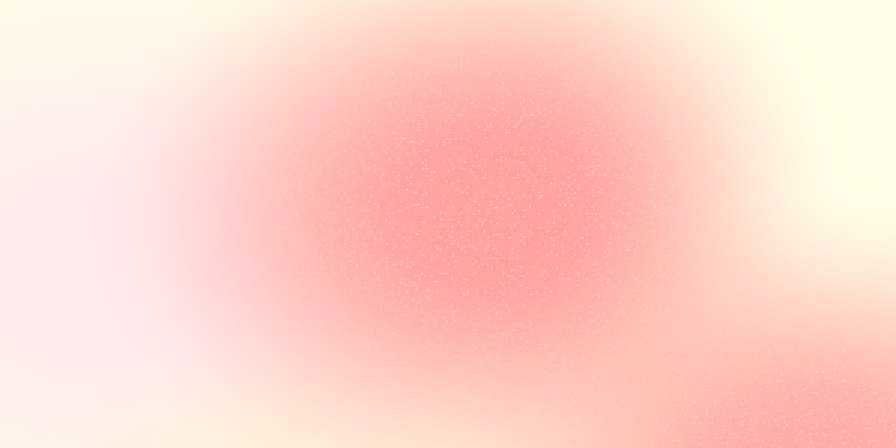
Reproduce this background procedurally as a WebGL 1 fragment shader.

```glsl
precision highp float;

uniform vec2 u_resolution;

const vec3 CREAM = vec3(1.0, 1.0, 0.912);
const vec3 BLUSH = vec3(1.0, 0.922, 0.918);
const vec3 PEACH = vec3(1.0, 0.935, 0.84);
const vec3 CORAL = vec3(1.0, 0.64, 0.63);
const vec3 SPARK = vec3(1.0, 0.88, 0.80);

const float GRAIN_CELLS = 256.0;
const float SPECK_CELLS = 150.0;

float hash(vec2 p) {
    vec3 q = fract(vec3(p.xyx) * 0.1031);
    q += dot(q, q.yzx + 33.33);
    return fract((q.x + q.y) * q.z);
}

// Soft elliptical glow: 1 at the centre, 0 past the radius
float glow(vec2 p, vec2 center, vec2 radius) {
    return 1.0 - smoothstep(0.15, 1.05, length((p - center) / radius));
}

// Overlap two glows without exceeding 1
float blend(float a, float b) {
    return 1.0 - (1.0 - a) * (1.0 - b);
}

// Central glow reaches further to the left, then joins the lower right one
float coralAmount(vec2 p) {
    vec2 center = vec2(1.12, 0.53);
    float reach = mix(0.91, 0.755, smoothstep(-0.3, 0.3, p.x - center.x));
    float middle = glow(p, center, vec2(reach, 0.70));
    float corner = 0.9 * glow(p, vec2(1.82, -0.09), vec2(0.86, 0.66));
    return blend(middle, corner);
}

// Cream ground with a blush left side and a peach lower edge
vec3 ground(vec2 p) {
    float blush = glow(p, vec2(0.26, 0.40), vec2(1.09, 0.78));
    float peach = glow(p, vec2(0.70, -0.04), vec2(0.70, 0.30));
    vec3 color = mix(CREAM, BLUSH, blush);
    return mix(color, PEACH, 0.6 * peach);
}

// Sparse round dots, one jittered candidate per cell
float specks(vec2 p, float density) {
    vec2 cell = floor(p);
    vec2 jitter = vec2(hash(cell + 17.3), hash(cell + 71.9));
    float dist = length(fract(p) - mix(vec2(0.3), vec2(0.7), jitter));
    float strength = smoothstep(1.0 - density, 1.0, hash(cell));
    return strength * (1.0 - smoothstep(0.1, 0.55, dist));
}

void main() {
    vec2 p = gl_FragCoord.xy / u_resolution * vec2(2.0, 1.0);

    float coral = coralAmount(p);
    vec3 color = mix(ground(p), CORAL, coral);

    // Fine grain and pale specks, strongest in the coral
    float grain = hash(floor(p * GRAIN_CELLS)) - 0.5;
    color += 0.018 * grain * coral;
    color = mix(color, SPARK, 0.5 * coral * specks(p * SPECK_CELLS, 0.3));

    gl_FragColor = vec4(clamp(color, 0.0, 1.0), 1.0);
}
```
